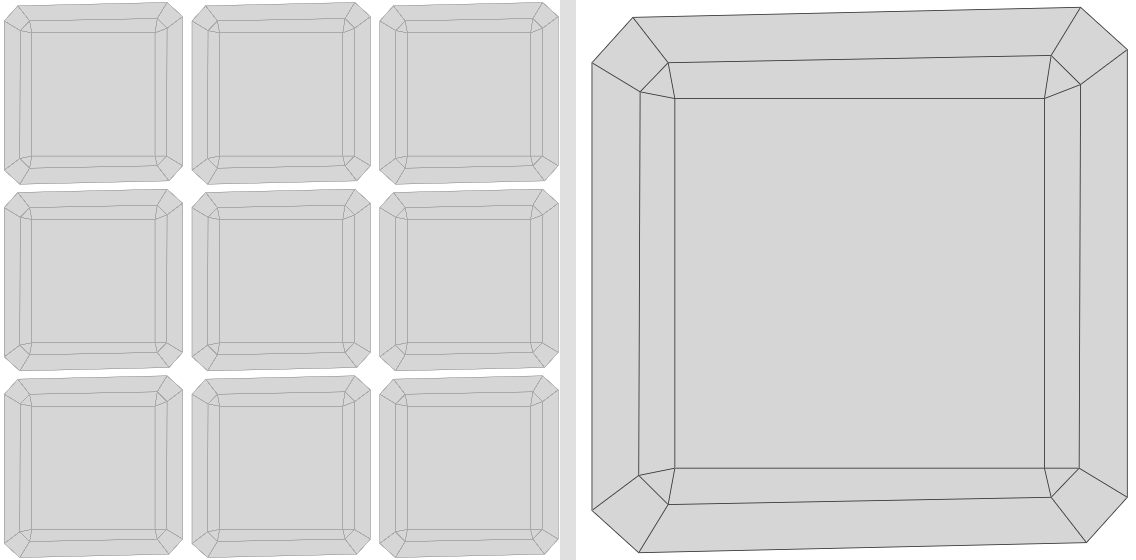
Left, the full canvas; right, a detail of the centre.
Reproduce this pattern procedurally as a Shadertoy shader.

```glsl
// A 3 by 3 grid of slightly skewed bevelled tiles in flat grey on white.
// Each tile is two nested octagons with half-turn symmetry around a square,
// joined by spokes; hairlines are drawn with box-filtered coverage.

#define GRID 3.0                       // cells across and down
#define PITCH vec2(1.006, 1.0)         // tile spacing in cells
#define CENTRE vec2(1.5065, 1.5)       // middle tile, in cells
#define SQUARE_HALF 0.330              // half side of the inner square
#define SQUARE_SHIFT vec2(0.0, -0.006) // inner square offset
#define LINE_WIDTH 0.0015              // hairline width in cells
#define FACE_COLOR vec3(0.84)
#define LINE_COLOR vec3(0.2)
#define PAPER_COLOR vec3(1.0)

// Half of each octagon, clockwise from top left; the rest is its half turn.
const vec2 OUTER[4] = vec2[4](vec2(-0.405, 0.469), vec2(0.3945, 0.487),
                              vec2(0.478, 0.4115), vec2(0.478, -0.388));
const vec2 BEVEL[4] = vec2[4](vec2(-0.342, 0.388), vec2(0.342, 0.401),
                              vec2(0.3945, 0.349), vec2(0.392, -0.336));

float segmentDistance(vec2 p, vec2 a, vec2 b) {
    vec2 pa = p - a, ba = b - a;
    return length(pa - ba * clamp(dot(pa, ba) / dot(ba, ba), 0.0, 1.0));
}

// Signed distance to the line a-b, positive on its left.
float edgeSide(vec2 p, vec2 a, vec2 b) {
    vec2 d = normalize(b - a);
    return dot(p - a, vec2(-d.y, d.x));
}

// Returns the distance to the nearest line and the signed outline distance.
vec2 tileDistances(vec2 p) {
    vec2 box = abs(p - SQUARE_SHIFT) - SQUARE_HALF;
    float line = abs(max(box.x, box.y));
    float outline = -1.0;

    for (int turn = 0; turn < 2; turn++) {
        float s = 1.0 - 2.0 * float(turn);
        vec2 q = s * p;
        for (int i = 0; i < 4; i++) {
            int j = (i + 1) % 4;
            float wrap = i == 3 ? -1.0 : 1.0;
            vec2 a = OUTER[i], b = BEVEL[i];
            vec2 corner = SQUARE_HALF * sign(b) + s * SQUARE_SHIFT;

            // Rims
            line = min(line, segmentDistance(q, a, wrap * OUTER[j]));
            line = min(line, segmentDistance(q, b, wrap * BEVEL[j]));
            // Spokes
            line = min(line, segmentDistance(q, a, b));
            line = min(line, segmentDistance(q, b, corner));

            outline = max(outline, edgeSide(q, a, wrap * OUTER[j]));
        }
    }
    return vec2(line, outline);
}

// Share of a pixel covered by the inside of a shape.
float coverage(float dist, float pixel) {
    return clamp(0.5 - dist / pixel, 0.0, 1.0);
}

void mainImage(out vec4 fragColor, in vec2 fragCoord) {
    vec2 p = fragCoord / iResolution.xy * GRID - CENTRE;
    float pixel = GRID / iResolution.y;

    // Nearest tile
    p -= PITCH * clamp(round(p / PITCH), -1.0, 1.0);
    vec2 dist = tileDistances(p);

    // Face, then hairlines
    vec3 color = mix(PAPER_COLOR, FACE_COLOR, coverage(dist.y, pixel));
    float ink = coverage(dist.x - 0.5 * LINE_WIDTH, pixel)
              - coverage(dist.x + 0.5 * LINE_WIDTH, pixel);
    color = mix(color, LINE_COLOR, ink);

    fragColor = vec4(color, 1.0);
}
```
